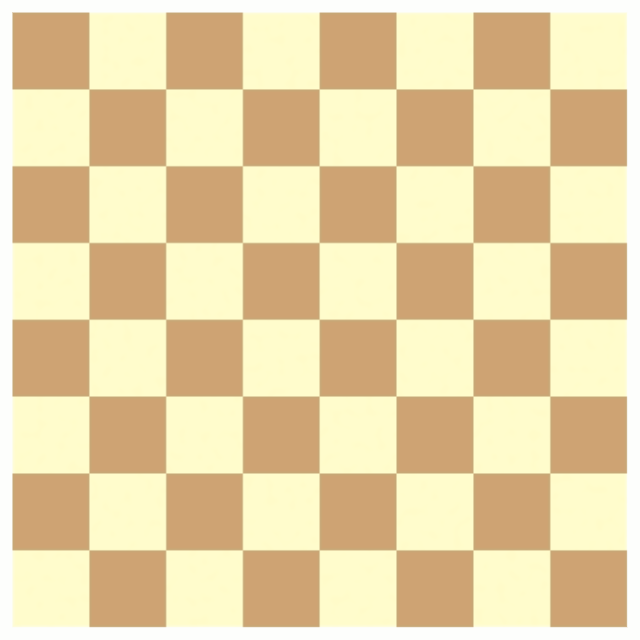
Reproduce this pattern procedurally as a WebGL 2 fragment shader.

```glsl
#version 300 es
precision highp float;

uniform vec2 u_resolution;
out vec4 outColor;

const vec3 PAPER = vec3(0.993, 0.995, 0.99);
const vec3 CREAM = vec3(1.0, 0.99, 0.80);
const vec3 CREAM_WARM = vec3(1.0, 0.98, 0.78);
const vec3 TAN = vec3(0.806, 0.641, 0.451);
const vec3 TAN_EDGE = vec3(0.77, 0.66, 0.47);
const vec3 CREAM_RIM = vec3(0.99, 0.99, 0.92);

const float CELLS = 8.0;
const vec2 BOARD_MIN = vec2(0.0195, 0.0202);
const float BOARD_SIZE = 0.9602;

vec2 hashGradient(vec2 p) {
    float angle = 6.2832 * fract(sin(dot(p, vec2(127.1, 311.7))) * 4375.85);
    return vec2(cos(angle), sin(angle));
}

float gradientNoise(vec2 p) {
    vec2 i = floor(p), f = fract(p);
    vec2 u = f * f * (3.0 - 2.0 * f);
    float a = dot(hashGradient(i), f);
    float b = dot(hashGradient(i + vec2(1, 0)), f - vec2(1, 0));
    float c = dot(hashGradient(i + vec2(0, 1)), f - vec2(0, 1));
    float d = dot(hashGradient(i + vec2(1, 1)), f - vec2(1, 1));
    return mix(mix(a, b, u.x), mix(c, d, u.x), u.y);
}

// Distance to the nearest grid line, in cells
vec2 gridDistance(vec2 p) {
    return 0.5 - abs(fract(p) - 0.5);
}

// 0 on light cells, 1 on dark cells; the lower left cell is light
float checker(vec2 p, float blur) {
    vec2 inner = clamp(p, 0.5, CELLS - 0.5);
    vec2 parity = 1.0 - 2.0 * mod(floor(inner), 2.0);
    vec2 wave = parity * smoothstep(0.0, blur, gridDistance(inner));
    return 0.5 - 0.5 * wave.x * wave.y;
}

// Signed distance to the board outline, in cells
float boardDistance(vec2 p) {
    vec2 d = abs(p - 0.5 * CELLS) - 0.5 * CELLS;
    return max(d.x, d.y);
}

void main() {
    vec2 uv = gl_FragCoord.xy / u_resolution;
    vec2 cell = (uv - BOARD_MIN) / BOARD_SIZE * CELLS;
    float pixel = CELLS / (BOARD_SIZE * min(u_resolution.x, u_resolution.y));
    float blur = max(0.012, 0.7 * pixel);

    // Slight tint along the cell edges, with a faint mottling of the cream
    vec2 lines = gridDistance(cell);
    float edge = 1.0 - smoothstep(0.01, 0.04, min(lines.x, lines.y));
    float mottle = smoothstep(0.0, 0.5, gradientNoise(cell * 7.0));
    float outline = boardDistance(cell);
    float rim = smoothstep(-0.045, 0.0, outline);

    vec3 light = mix(CREAM, CREAM_WARM, 0.5 * mottle);
    light = mix(light, CREAM_RIM, 0.5 * rim);
    vec3 dark = mix(TAN, TAN_EDGE, 0.7 * edge);

    // Board on its pale margin
    vec3 color = mix(light, dark, checker(cell, blur));
    color = mix(color, PAPER, smoothstep(-blur, blur, outline));
    outColor = vec4(color, 1.0);
}
```
